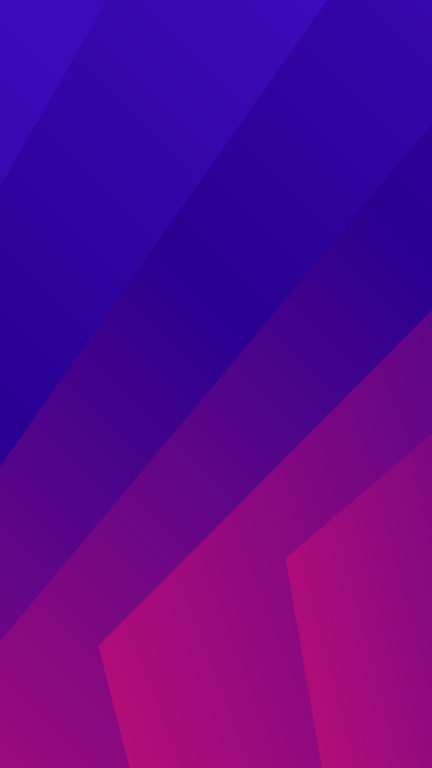
Write a WebGL 1 fragment shader that draws this background.

```glsl
precision highp float;

uniform vec2 u_resolution;

// Ramp colours: blue (-1), indigo (0), magenta (+1)
const vec3 BLUE = vec3(0.24, 0.04, 0.73);
const vec3 INDIGO = vec3(0.16, 0.0, 0.57);
const vec3 MAGENTA = vec3(0.70, 0.05, 0.47);

// Ramp change per canvas height
const vec2 BAND_SLOPE = vec2(-0.67, -0.67);
const vec2 INNER_SLOPE = vec2(-1.0, -0.38);
const vec2 FRONT_SLOPE = vec2(-1.54, -0.41);
const float COOL_GAIN = 1.5;

// Height on the left side where each band is pure indigo
const vec4 INDIGO_HEIGHT = vec4(0.04, 0.453, 0.902, 1.234);

// Corners of the two folded panels
const vec2 INNER_CORNER = vec2(0.128, 0.159);
const vec2 FRONT_CORNER = vec2(0.372, 0.273);
const float INNER_LEVEL = 0.98;
const float FRONT_LEVEL = 0.96;

vec3 ramp(float level) {
  vec3 cool = mix(INDIGO, BLUE, clamp(-level * COOL_GAIN, 0.0, 1.0));
  return mix(cool, MAGENTA, clamp(level, 0.0, 1.0));
}

vec3 bandColor(vec2 p, float indigoHeight) {
  return ramp(dot(p - vec2(0.0, indigoHeight), BAND_SLOPE));
}

// Signed distance to the line a-b, positive on its right
float rightOf(vec2 p, vec2 a, vec2 b) {
  vec2 dir = normalize(b - a);
  return dot(p - a, vec2(dir.y, -dir.x));
}

// Panel with a corner, a lower left foot and an upper right tip
float panel(vec2 p, vec2 foot, vec2 corner, vec2 tip) {
  return min(rightOf(p, foot, corner), rightOf(p, corner, tip));
}

float coverage(float dist) {
  return clamp(dist * u_resolution.y + 0.5, 0.0, 1.0);
}

void main() {
  vec2 p = gl_FragCoord.xy / u_resolution.y;

  // Diagonal bands, from back to front
  float edge1 = rightOf(p, vec2(0.0, 0.757), vec2(0.139, 1.0));
  float edge2 = rightOf(p, vec2(0.0, 0.392), vec2(0.426, 1.0));
  float edge3 = rightOf(p, vec2(0.0, 0.165), vec2(0.5625, 0.839));
  vec3 color = bandColor(p, INDIGO_HEIGHT.x);
  color = mix(color, bandColor(p, INDIGO_HEIGHT.y), coverage(edge1));
  color = mix(color, bandColor(p, INDIGO_HEIGHT.z), coverage(edge2));
  color = mix(color, bandColor(p, INDIGO_HEIGHT.w), coverage(edge3));

  // Folded panels
  float inner = panel(p, vec2(0.169, 0.0), INNER_CORNER, vec2(0.5625, 0.596));
  float front = panel(p, vec2(0.419, 0.0), FRONT_CORNER, vec2(0.5625, 0.435));
  vec3 innerColor = ramp(INNER_LEVEL + dot(p - INNER_CORNER, INNER_SLOPE));
  vec3 frontColor = ramp(FRONT_LEVEL + dot(p - FRONT_CORNER, FRONT_SLOPE));
  color = mix(color, innerColor, coverage(inner));
  color = mix(color, frontColor, coverage(front));

  gl_FragColor = vec4(color, 1.0);
}
```
